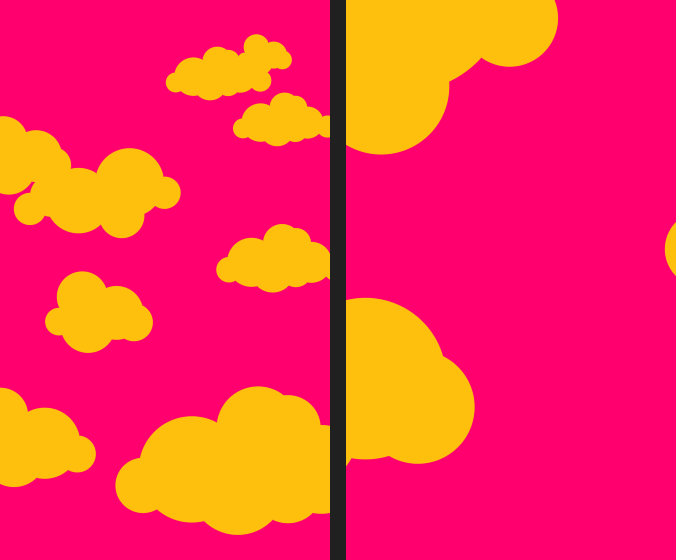
Left: the whole. Right: its middle third, enlarged.
Write a Shadertoy shader that draws this background.

```glsl
// Flat golden clouds built from overlapping discs on a hot pink sky.
#define SKY_COLOR vec3(1.0, 0.0, 0.43)
#define CLOUD_COLOR vec3(1.0, 0.75, 0.05)
#define EDGE_PIXELS 1.3

// Lobes of each cloud shape: centre xy, radius z
const vec3 LONG_LOBES[8] = vec3[8](
    vec3(-1.30, -0.26, 0.38), vec3(-0.63, -0.04, 0.73),
    vec3( 0.28,  0.53, 0.57), vec3( 0.69,  0.53, 0.45),
    vec3( 0.00, -0.28, 0.66), vec3( 0.69, -0.30, 0.48),
    vec3( 1.15, -0.04, 0.61), vec3( 1.91, -0.19, 0.42));

const vec3 PUFF_LOBES[5] = vec3[5](
    vec3(-0.34,  0.46, 0.70), vec3( 0.60,  0.02, 0.74),
    vec3( 1.08, -0.24, 0.52), vec3(-0.18, -0.32, 0.76),
    vec3(-0.98, -0.22, 0.38));

const vec3 BANK_LOBES[6] = vec3[6](
    vec3(-1.48, -0.27, 0.37), vec3(-1.00,  0.03, 0.48),
    vec3(-0.37, -0.08, 0.75), vec3( 0.80,  0.33, 0.79),
    vec3( 1.60,  0.10, 0.37), vec3( 0.62, -0.42, 0.52));

// Placements in canvas heights: position xy, size z, facing w
const vec4 LONG_CLOUDS[5] = vec4[5](
    vec4(0.375, 0.865, 0.047, 1.0), vec4(0.495, 0.783, 0.047, 1.0),
    vec4(0.487, 0.534, 0.060, 1.0), vec4(0.4245, 0.167, 0.130, 1.0),
    vec4(0.025, 0.212, 0.087, -1.0));

const vec3 PUFF_CLOUDS[3] = vec3[3](
    vec3(0.469, 0.901, 0.0326), vec3(0.027, 0.720, 0.0625),
    vec3(0.169, 0.440, 0.065));

const vec3 BANK_CLOUD = vec3(0.169, 0.648, 0.078);

float disc(vec2 p, vec3 lobe) {
    return length(p - lobe.xy) - lobe.z;
}

float longCloud(vec2 p) {
    float d = 1e3;
    for (int i = 0; i < 8; i++) d = min(d, disc(p, LONG_LOBES[i]));
    return d;
}

float puffCloud(vec2 p) {
    float d = 1e3;
    for (int i = 0; i < 5; i++) d = min(d, disc(p, PUFF_LOBES[i]));
    return d;
}

float bankCloud(vec2 p) {
    float d = 1e3;
    for (int i = 0; i < 6; i++) d = min(d, disc(p, BANK_LOBES[i]));
    return d;
}

// Signed distance to the union of all clouds
float cloudField(vec2 p) {
    float d = bankCloud((p - BANK_CLOUD.xy) / BANK_CLOUD.z) * BANK_CLOUD.z;
    for (int i = 0; i < 5; i++) {
        vec4 c = LONG_CLOUDS[i];
        vec2 local = (p - c.xy) / c.z * vec2(c.w, 1.0);
        d = min(d, longCloud(local) * c.z);
    }
    for (int i = 0; i < 3; i++) {
        vec3 c = PUFF_CLOUDS[i];
        d = min(d, puffCloud((p - c.xy) / c.z) * c.z);
    }
    return d;
}

void mainImage(out vec4 fragColor, in vec2 fragCoord) {
    vec2 p = fragCoord / iResolution.y;
    float halfEdge = 0.5 * EDGE_PIXELS / iResolution.y;
    float cover = 1.0 - smoothstep(-halfEdge, halfEdge, cloudField(p));
    fragColor = vec4(mix(SKY_COLOR, CLOUD_COLOR, cover), 1.0);
}
```
